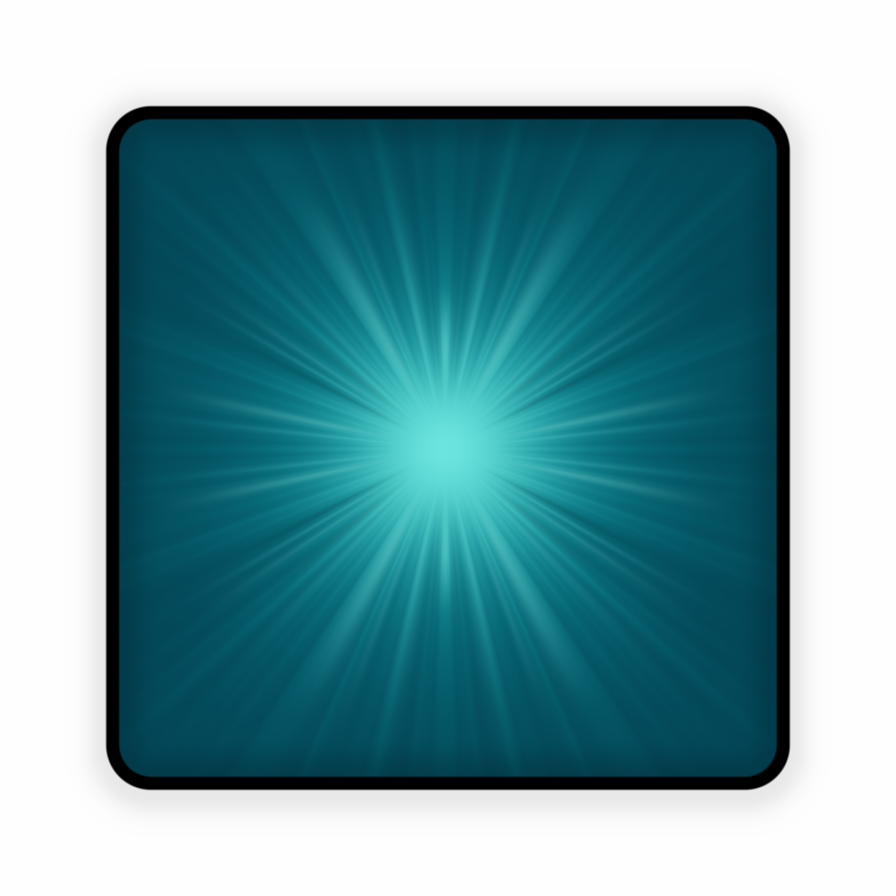
Reproduce this background procedurally as a three.js fragment shader.

```glsl
// A teal starburst inside a black-rimmed rounded square with a soft shadow on white.
varying vec2 vUv;

float hash(float n) {
  return fract(sin(n * 127.1) * 43758.5453);
}

// Smooth one-dimensional noise, used around the angle
float noise(float x) {
  float i = floor(x);
  float f = fract(x);
  return mix(hash(i), hash(i + 1.0), f * f * (3.0 - 2.0 * f));
}

float roundedBox(vec2 p, float halfSize, float radius) {
  vec2 q = abs(p) - halfSize + radius;
  return length(max(q, 0.0)) + min(max(q.x, q.y), 0.0) - radius;
}

// Soft beam around one angle, in degrees
float beam(float angle, float centre, float width) {
  float d = (angle - centre) / width;
  return exp(-d * d);
}

vec3 starburst(vec2 p) {
  float r = length(p);
  // Folding both axes mirrors the rays into four quadrants
  float angle = degrees(atan(abs(p.y), abs(p.x) + 1e-5));

  // Fine streaks in three widths
  float streaks = 0.5 * noise(angle * 0.22 + 3.0)
                + 0.3 * noise(angle * 0.45 + 41.0)
                + 0.2 * noise(angle * 0.95 + 87.0) - 0.5;
  streaks *= smoothstep(0.015, 0.11, r);

  // Radial glow, stretched and shortened by the streaks
  float reach = r * (1.0 - 0.5 * streaks);
  vec3 color = vec3(0.01, 0.27, 0.34);
  color = mix(color, vec3(0.04, 0.58, 0.61), exp(-pow(reach / 0.235, 2.0)));
  color = mix(color, vec3(0.42, 0.89, 0.87), exp(-pow(reach / 0.108, 2.0)));

  // Main beams, each with its own angle and width
  float fade = smoothstep(0.03, 0.13, r);
  float beams = 0.8 * beam(angle, 11.5, 1.5)
              + 0.3 * beam(angle, 6.0, 1.0)
              + 0.4 * beam(angle, 30.5, 0.8)
              + 0.5 * beam(angle, 34.0, 0.9)
              + 0.25 * beam(angle, 46.0, 1.4)
              + 0.75 * beam(angle, 61.0, 3.0)
              + 0.4 * beam(angle, 69.0, 1.1)
              + 0.35 * beam(angle, 78.5, 2.6);
  beams *= fade * (1.0 - smoothstep(0.12, 0.35, r));
  color = mix(color, vec3(0.42, 0.80, 0.80), 0.5 * beams);

  // Short vertical beam and the dark gaps
  float upright = beam(angle, 90.0, 2.6) * fade * (1.0 - smoothstep(0.1, 0.19, r));
  color = mix(color, vec3(0.40, 0.84, 0.83), 0.55 * upright);
  float gaps = beam(angle, 27.5, 1.3) + beam(angle, 39.0, 1.2) + 0.6 * beam(angle, 85.0, 1.5);
  color *= 1.0 - 0.12 * gaps * fade * (1.0 - smoothstep(0.15, 0.28, r));
  return color;
}

void main() {
  vec2 p = vUv - 0.5;
  float frame = roundedBox(p, 0.3815, 0.05);
  float panel = roundedBox(p, 0.367, 0.036);

  // White ground with a soft shadow dropped slightly down
  float shadow = max(roundedBox(p + vec2(0.0, 0.006), 0.3815, 0.05), 0.0);
  vec3 color = vec3(0.995 - 0.085 * exp(-pow(shadow / 0.022, 2.0)));

  // Black rim
  color = mix(color, vec3(0.0), 1.0 - smoothstep(-0.0015, 0.0015, frame));

  // Panel with a faint shade along its inner edge
  vec3 inside = starburst(vUv - vec2(0.497, 0.499));
  inside *= 1.0 - 0.16 * smoothstep(-0.045, 0.0, panel);
  color = mix(color, inside, 1.0 - smoothstep(-0.0015, 0.0015, panel));

  gl_FragColor = vec4(color, 1.0);
}
```
